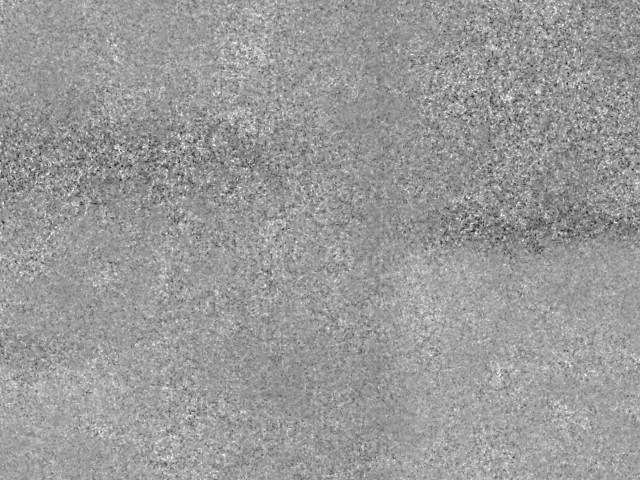
Reproduce this texture procedurally as a Shadertoy shader.

```glsl
// Worn grey plaster: fine light and dark grain over softly mottled tone.
// Cellular noise made of stretched, randomly turned flecks gives both grain and
// clouds; a roughness map of bands and patches sets the local grain contrast.

const float BASE_TONE = 0.606;
const float FINE_CELLS = 212.0;     // grain cells per canvas height
const float COARSE_CELLS = 125.0;
const float SMOOTH_CONTRAST = 0.12; // grain strength on polished areas
const float ROUGH_CONTRAST = 0.39;  // grain strength on worn areas
const float CLOUD_CONTRAST = 0.036;
const float REGION_CONTRAST = 1.4;  // tone steps between worn and polished areas
const float SCRATCH_LIGHT = 0.16;
const int SCRATCH_COUNT = 18;
const vec2 FLECK_SHAPE = vec2(3.2, 11.0); // falloff along and across a fleck

vec3 hash3(vec2 p) {
    vec3 q = fract(p.xyx * vec3(0.1031, 0.1030, 0.0973));
    q += dot(q, q.yxz + 33.33);
    return fract((q.xxy + q.yzz) * q.zyx);
}

// Signed cellular noise: one soft, turned fleck per cell.
float flecks(vec2 p, float seed) {
    vec2 cell = floor(p);
    float sum = 0.0;
    for (int j = -1; j <= 1; j++) {
        for (int i = -1; i <= 1; i++) {
            vec2 id = cell + vec2(i, j);
            vec3 rnd = hash3(id + seed);
            float angle = 6.2832 * fract(rnd.x * 7.31 + rnd.z * 5.17);
            vec2 along = vec2(cos(angle), sin(angle));
            vec2 d = p - id - rnd.xy;
            vec2 local = vec2(dot(d, along), dot(d, vec2(-along.y, along.x)));
            sum += (2.0 * rnd.z - 1.0) * exp(-dot(local * local, FLECK_SHAPE));
        }
    }
    return sum;
}

float bell(float x, float center, float width) {
    float d = (x - center) / width;
    return exp(-d * d);
}

// Short thin diagonal marks scattered over the left side.
float scratches(vec2 p, float aa) {
    float mark = 0.0;
    for (int i = 0; i < SCRATCH_COUNT; i++) {
        vec3 place = hash3(vec2(float(i) * 3.7 + 11.0, 57.0));
        vec3 form = hash3(vec2(float(i) * 5.3 + 2.0, 91.0));
        vec2 start = vec2(0.42 * place.x, 0.45 + 0.35 * place.y);
        float angle = form.x > 0.25 ? mix(0.6, 1.2, form.y) : -0.8;
        vec2 along = vec2(cos(angle), sin(angle));
        vec2 d = p - start;
        d -= along * clamp(dot(d, along), 0.0, mix(0.02, 0.09, form.z));
        mark += (0.4 + 0.6 * place.z) * (1.0 - smoothstep(0.0005, 0.0012 + aa, length(d)));
    }
    return min(mark, 1.0);
}

void mainImage(out vec4 fragColor, in vec2 fragCoord) {
    vec2 uv = fragCoord / iResolution.xy;
    vec2 p = fragCoord / iResolution.y;

    // Clouds at three scales, also used to fray the region borders
    float broad = flecks(p * 4.0, 17.0);
    float medium = flecks(p * 11.0, 43.0);
    float small = flecks(p * 30.0, 71.0);
    float clouds = broad + 0.6 * medium + 0.4 * small;
    vec2 w = uv + vec2(0.05 * (broad + medium + small), 0.02 * medium + 0.015 * small);

    // Worn regions
    float rightSide = smoothstep(0.54, 0.76, w.x);
    float rightField = rightSide * smoothstep(0.47, 0.53, w.y)
                     * (1.0 - 0.35 * smoothstep(0.8, 1.0, w.y));
    float leftBand = bell(w.y, 0.66, 0.10) * (1.0 - smoothstep(0.2, 0.66, w.x));
    float ledge = bell(w.y, 0.525, 0.035) * smoothstep(0.58, 0.72, w.x);
    float middle = bell(w.x, 0.45, 0.14);
    float lowSeam = bell(w.y, 0.27, 0.03) * (1.0 - smoothstep(0.06, 0.2, w.x));

    // Polished, lighter regions
    float lowRight = smoothstep(0.59, 0.64, uv.x) * (1.0 - smoothstep(0.42, 0.5, w.y));
    float lowLeft = (1.0 - smoothstep(0.2, 0.27, w.y)) * (1.0 - smoothstep(0.1, 0.4, w.x));
    float topLeft = smoothstep(0.74, 0.9, w.y) * (1.0 - smoothstep(0.2, 0.4, w.x));
    float column = bell(uv.x, 0.585, 0.04);

    float rough = 0.2 + 0.48 * rightField + 0.65 * leftBand + 0.15 * ledge
                + 0.12 * middle + 0.15 * lowSeam - 0.12 * column
                + 0.2 * broad + 0.3 * medium + 0.34 * small;
    rough = clamp(rough, 0.0, 1.0);

    float region = 0.024 * lowRight + 0.024 * lowLeft + 0.012 * topLeft
                 - 0.022 * rightField - 0.045 * leftBand - 0.05 * ledge
                 - 0.02 * column - 0.02 * lowSeam;
    float tone = BASE_TONE + CLOUD_CONTRAST * clouds + REGION_CONTRAST * region;

    // Grain, with faint upright and level weave in the middle
    float grain = 0.95 * flecks(p * FINE_CELLS, 5.0) + 0.4 * flecks(p * COARSE_CELLS, 29.0);
    float weave = flecks(p * vec2(180.0, 14.0), 83.0) + flecks(p * vec2(14.0, 180.0), 61.0);
    tone += grain * mix(SMOOTH_CONTRAST, ROUGH_CONTRAST, rough);
    tone += 0.025 * weave * (0.3 + middle);

    // Scratches, broken up by the grain
    float broken = smoothstep(-0.3, 0.4, grain + small);
    tone += SCRATCH_LIGHT * broken * scratches(p, 1.0 / iResolution.y);

    fragColor = vec4(vec3(clamp(tone, 0.0, 1.0)), 1.0);
}
```
